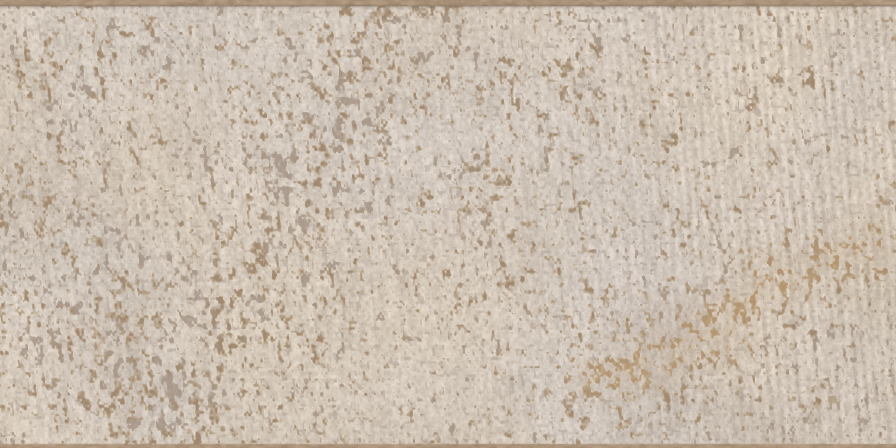
Reproduce this texture procedurally as a Shadertoy shader.

```glsl
// Weathered travertine slab: pale combed stone with rusty speckles in diagonal drifts.

const vec3 STONE = vec3(0.818, 0.773, 0.724);
const vec3 TAN   = vec3(0.715, 0.635, 0.535);
const vec3 BROWN = vec3(0.600, 0.500, 0.395);
const vec3 GREY  = vec3(0.655, 0.600, 0.555);
const vec3 OCHRE = vec3(0.730, 0.590, 0.410);
const vec3 EDGE  = vec3(0.670, 0.580, 0.480);

// Integer hash of a lattice cell, 0..1
float hash(ivec2 cell) {
    uvec2 q = uvec2(cell) * uvec2(1597334673u, 3812015801u);
    uint h = (q.x ^ q.y) * 1597334673u;
    h = (h ^ (h >> 15)) * 2246822519u;
    h ^= h >> 13;
    return float(h >> 8) / 16777216.0;
}

float noise(vec2 p) {
    ivec2 i = ivec2(floor(p));
    vec2 f = fract(p);
    f = f * f * (3.0 - 2.0 * f);
    float low  = mix(hash(i), hash(i + ivec2(1, 0)), f.x);
    float high = mix(hash(i + ivec2(0, 1)), hash(i + ivec2(1, 1)), f.x);
    return mix(low, high, f.y);
}

float fbm(vec2 p, int octaves) {
    float sum = 0.0, amp = 0.5, total = 0.0;
    for (int i = 0; i < octaves; i++) {
        sum += amp * noise(p);
        total += amp;
        amp *= 0.6;
        p = mat2(1.6, 1.2, -1.2, 1.6) * p + 17.3;
    }
    return sum / total;
}

// Soft stain around the segment a-b
float drift(vec2 p, vec2 a, vec2 b, float width) {
    vec2 ab = b - a;
    float t = clamp(dot(p - a, ab) / dot(ab, ab), 0.0, 1.0);
    vec2 d = (p - a - ab * t) / width;
    return exp(-dot(d, d));
}

// Broken, nearly parallel comb lines, -1..1
float comb(vec2 p, float frequency) {
    float wobble = 2.2 * noise(p * vec2(9.0, 5.0));
    float line = cos(6.28318 * frequency * p.x + wobble);
    return line * (0.45 + 0.9 * noise(p * vec2(50.0, 22.0)));
}

void mainImage(out vec4 fragColor, in vec2 fragCoord) {
    vec2 p = fragCoord / iResolution.y;
    float pixel = 1.0 / iResolution.y;
    vec2 leaning = vec2(p.x + 0.08 * p.y, p.y);

    // Diagonal drifts that gather the speckles
    vec2 warped = p + 0.14 * (vec2(fbm(p * 5.0, 3), fbm(p * 5.0 + 40.0, 3)) - 0.5);
    float rust = drift(warped, vec2(1.36, 0.16), vec2(1.95, 0.46), 0.07);
    float density = 0.85 * drift(warped, vec2(0.90, 0.97), vec2(0.40, 0.05), 0.15);
    density += 0.65 * drift(warped, vec2(0.05, 0.55), vec2(0.28, 0.05), 0.15);
    density += 0.60 * drift(warped, vec2(0.08, 0.82), vec2(0.30, 0.92), 0.10);
    density += 0.45 * drift(warped, vec2(1.05, 0.52), vec2(1.32, 0.82), 0.09);
    density += 0.75 * rust + 1.1 * (fbm(p * 7.0 + 8.0, 3) - 0.42);

    // Combed grooves, strongest at the right
    float combed = 0.22 + 0.78 * smoothstep(1.15, 1.85, p.x + 0.25 * (p.y - 0.5));
    float groove = comb(leaning, 47.0) * combed;
    float streak = noise(leaning * vec2(85.0, 14.0)) - 0.5;

    // Pale ground: cloudy tone, grain and grooves
    float cloud = fbm(p * 4.0 + 3.0, 3) - 0.5;
    float grain = fbm(leaning * vec2(150.0, 120.0), 2) - 0.5;
    float tone = 0.08 * cloud + 0.13 * grain + 0.04 * streak + 0.027 * groove;
    vec3 color = STONE + tone * vec3(1.0, 1.03, 1.06);
    float warmth = fbm(p * 3.0 + 21.0, 2) - 0.5;
    color += warmth * vec3(0.015, 0.0, -0.04);

    // Coarse speckles, slightly stretched along the grooves
    float grit = 0.62 * noise(leaning * vec2(92.0, 66.0) + 5.0)
               + 0.38 * noise(leaning * vec2(190.0, 150.0) + 60.0);
    grit -= 0.05 * groove + 0.10 * streak;
    float limit = 0.715 - 0.13 * density;
    float speckle = smoothstep(limit - 0.06, limit + 0.07, grit);
    float core = smoothstep(limit + 0.04, limit + 0.20, grit);
    vec3 fleck = mix(TAN, BROWN, core);
    float greyness = smoothstep(0.48, 0.68, fbm(p * 16.0 + 31.0, 2));
    fleck = mix(fleck, GREY, 0.75 * greyness * (1.0 - rust));
    fleck = mix(fleck, OCHRE, 0.6 * rust);
    color = mix(color, fleck, 0.85 * speckle);

    // Fine dark pits and a thin ochre wash
    float pit = smoothstep(0.74, 0.90, noise(leaning * vec2(135.0, 105.0) + 90.0));
    color = mix(color, GREY, 0.40 * pit);
    color = mix(color, OCHRE, 0.22 * rust * fbm(p * 30.0, 2));

    // Sawn strips along the top and bottom
    float top = smoothstep(0.986 - pixel, 0.986 + pixel, p.y);
    float bottom = 1.0 - smoothstep(0.009 - pixel, 0.009 + pixel, p.y);
    float seam = exp(-pow((p.y - 0.986) / 0.004, 2.0));
    vec3 strip = EDGE + 0.13 * (fbm(p * vec2(60.0, 120.0), 2) - 0.5);
    color = mix(color, strip, max(top, bottom));
    color *= 1.0 - 0.12 * seam;

    fragColor = vec4(clamp(color, 0.0, 1.0), 1.0);
}
```
